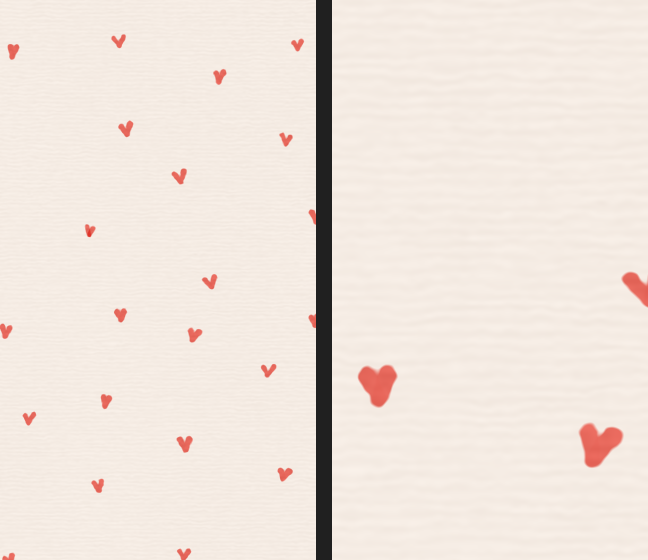
Left: the whole. Right: its middle third, enlarged.
Write a Shadertoy shader that draws this pattern.

```glsl
// Small hand-painted coral hearts scattered over cream laid paper.
// Each jittered grid cell holds one heart: two tapered brush strokes blended
// into a V. The paper is made of wavy, broken horizontal ridges plus fine grain.

const vec3 PAPER = vec3(0.960, 0.924, 0.892);
const vec3 CORAL = vec3(0.902, 0.396, 0.348);
const vec3 DEEP_RED = vec3(0.87, 0.16, 0.12);

const float CELL = 0.29;          // grid spacing, in canvas widths
const float JITTER = 0.60;        // share of the cell a heart may roam
const float RIDGE_PERIOD = 0.0135; // spacing of the paper ridges
const float RIDGE_DEPTH = 0.009;
const float GRAIN_DEPTH = 0.010;
const float EDGE_WOBBLE = 0.0030;
const float EDGE_SOFTNESS = 0.0012;
const float STROKE_BLEND = 0.006;
const float DOUBLE_PAINT_SHARE = 0.10; // hearts with a dark overlap

float hash(vec2 p) {
    vec3 q = fract(vec3(p.xyx) * 0.1031);
    q += dot(q, q.yzx + 33.33);
    return fract((q.x + q.y) * q.z);
}

float noise(vec2 p) {
    vec2 i = floor(p), f = fract(p);
    f = f * f * (3.0 - 2.0 * f);
    float low = mix(hash(i), hash(i + vec2(1, 0)), f.x);
    float high = mix(hash(i + vec2(0, 1)), hash(i + vec2(1, 1)), f.x);
    return mix(low, high, f.y);
}

// Random value in [lo, hi] for one property of a cell
float vary(vec2 cell, float property, float lo, float hi) {
    return mix(lo, hi, hash(cell * 1.7 + property * 19.3 + 61.0));
}

float smoothMin(float a, float b, float k) {
    float h = max(k - abs(a - b), 0.0) / k;
    return min(a, b) - h * h * k * 0.25;
}

// Distance to a brush stroke whose radius changes from a to b
float stroke(vec2 p, vec2 a, vec2 b, float radiusA, float radiusB) {
    vec2 pa = p - a, ba = b - a;
    float t = clamp(dot(pa, ba) / dot(ba, ba), 0.0, 1.0);
    return length(pa - ba * t) - mix(radiusA, radiusB, t);
}

// Laid paper: ridges bent and broken by stretched noise
vec3 paper(vec2 uv) {
    float bend = noise(uv * vec2(22.0, 40.0)) + 0.6 * noise(uv * vec2(65.0, 90.0));
    float ridge = sin(6.2832 * uv.y / RIDGE_PERIOD + 3.4 * bend);
    float strength = 0.35 + 0.9 * noise(uv * vec2(16.0, 70.0) + 7.0);
    float grain = noise(uv * vec2(110.0, 210.0)) + noise(uv * vec2(45.0, 130.0) + 31.0) - 1.0;
    float cloud = noise(uv * 3.0 + 4.0) - 0.5;
    float relief = RIDGE_DEPTH * ridge * strength + GRAIN_DEPTH * grain + 0.005 * cloud;
    return PAPER + relief * vec3(0.85, 1.0, 1.1);
}

// Paints the heart of the current cell: rgb is its colour, a its coverage
vec4 heart(vec2 uv, float pixel) {
    vec2 grid = uv / CELL + vec2(0.35, 0.2);
    grid.y += 0.5 * mod(floor(grid.x), 2.0);
    vec2 cell = floor(grid);
    vec2 offset = vec2(vary(cell, 1.0, -0.5, 0.5), vary(cell, 2.0, -0.5, 0.5));
    vec2 p = (fract(grid) - 0.5 - JITTER * offset) * CELL;

    float angle = vary(cell, 3.0, -0.28, 0.28);
    float c = cos(angle), s = sin(angle);
    p = mat2(c, s, -s, c) * p;
    vec2 wobble = vec2(noise(uv * 110.0), noise(uv * 110.0 + 53.0)) - 0.5;
    p += EDGE_WOBBLE * wobble;

    // Stroke ends and widths
    float spread = vary(cell, 4.0, 0.0085, 0.0155);
    float radius = vary(cell, 5.0, 0.0080, 0.0108);
    vec2 tip = vec2(vary(cell, 6.0, -0.003, 0.003), -vary(cell, 7.0, 0.009, 0.020));
    vec2 leftTop = vec2(-spread, vary(cell, 8.0, 0.006, 0.015));
    vec2 rightTop = vec2(spread * 1.1, vary(cell, 9.0, 0.007, 0.015));
    float left = stroke(p, leftTop, tip, radius * 0.92, radius * 0.72);
    float right = stroke(p, rightTop, tip, radius, radius * 0.78);
    float shape = smoothMin(left, right, STROKE_BLEND);

    // Paint tone, with a darker overlap on a few hearts
    float soft = EDGE_SOFTNESS + 0.5 * pixel;
    float coverage = 1.0 - smoothstep(-soft, soft, shape);
    float overlap = 1.0 - smoothstep(-soft, soft, max(left, right));
    float doubled = step(hash(cell + 90.0), DOUBLE_PAINT_SHARE);
    vec3 paint = CORAL + 0.05 * (noise(uv * vec2(90.0, 130.0)) - 0.5);
    paint = mix(paint, DEEP_RED, overlap * mix(0.06, 0.85, doubled));
    return vec4(paint, coverage * 0.98);
}

void mainImage(out vec4 fragColor, in vec2 fragCoord) {
    float pixel = 1.0 / iResolution.x;
    vec2 uv = fragCoord * pixel;
    vec3 sheet = paper(uv);
    vec4 paint = heart(uv, pixel);
    vec3 painted = paint.rgb + 0.6 * (sheet - PAPER);
    fragColor = vec4(mix(sheet, painted, paint.a), 1.0);
}
```
